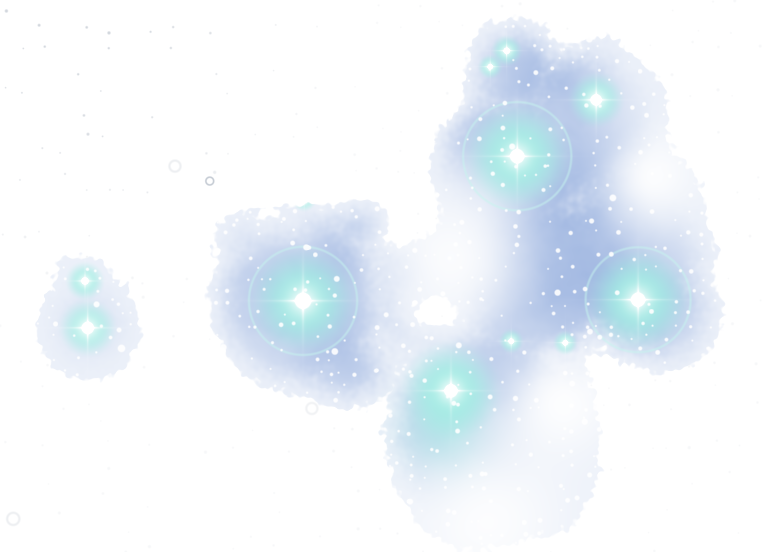
Reproduce this background procedurally as a WebGL 2 fragment shader.

```glsl
#version 300 es
precision highp float;

uniform vec2 u_resolution;
out vec4 fragColor;

const vec3 WHITE = vec3(1.0);
const vec3 DEEP_BLUE = vec3(0.46, 0.59, 0.83);
const vec3 AQUA = vec3(0.63, 0.93, 0.89);
const vec3 DUST = vec3(0.72, 0.75, 0.79);

// Centre, radius, strength
const vec4 BLUES[12] = vec4[](
    vec4(0.98, 0.86, 0.10, 0.75), vec4(0.86, 0.76, 0.08, 0.50),
    vec4(1.07, 0.72, 0.09, 0.70), vec4(1.02, 0.60, 0.10, 0.65),
    vec4(1.04, 0.46, 0.11, 0.80), vec4(1.17, 0.46, 0.12, 0.55),
    vec4(0.54, 0.45, 0.14, 0.70), vec4(0.65, 0.57, 0.07, 0.35),
    vec4(0.79, 0.23, 0.11, 0.45), vec4(0.90, 0.35, 0.08, 0.50),
    vec4(0.16, 0.41, 0.08, 0.15), vec4(0.63, 0.35, 0.08, 0.30));
const vec4 PALES[4] = vec4[](
    vec4(0.82, 0.53, 0.10, 0.80), vec4(1.18, 0.68, 0.08, 0.90),
    vec4(1.02, 0.27, 0.09, 0.90), vec4(0.88, 0.06, 0.14, 0.85));

// Centre, core radius, halo radius
const vec4 STARS[12] = vec4[](
    vec4(0.549, 0.455, 0.017, 0.098), vec4(1.156, 0.457, 0.015, 0.095),
    vec4(0.937, 0.717, 0.015, 0.098), vec4(0.817, 0.292, 0.014, 0.090),
    vec4(0.159, 0.406, 0.013, 0.052), vec4(0.154, 0.491, 0.008, 0.035),
    vec4(1.080, 0.819, 0.012, 0.050), vec4(0.918, 0.908, 0.007, 0.028),
    vec4(0.888, 0.879, 0.006, 0.022), vec4(0.551, 0.639, 0.006, 0.022),
    vec4(0.926, 0.382, 0.006, 0.022), vec4(1.024, 0.379, 0.006, 0.022));

vec2 hash2(vec2 p) {
    p = vec2(dot(p, vec2(127.1, 311.7)), dot(p, vec2(269.5, 183.3)));
    return fract(sin(p) * 43758.5);
}

float gradientNoise(vec2 p) {
    vec2 i = floor(p), f = fract(p), u = f * f * (3.0 - 2.0 * f), e = vec2(1, 0);
    float a = dot(hash2(i) * 2.0 - 1.0, f);
    float b = dot(hash2(i + e) * 2.0 - 1.0, f - e);
    float c = dot(hash2(i + e.yx) * 2.0 - 1.0, f - e.yx);
    float d = dot(hash2(i + 1.0) * 2.0 - 1.0, f - 1.0);
    return mix(mix(a, b, u.x), mix(c, d, u.x), u.y);
}

float fbm(vec2 p) {
    float sum = 0.0, amp = 1.0;
    for (int i = 0; i < 4; i++, amp *= 0.55, p *= 2.1) sum += amp * gradientNoise(p);
    return sum;
}

float ellipse(vec2 p, vec2 centre, vec2 radii) {
    return (length((p - centre) / radii) - 1.0) * min(radii.x, radii.y);
}

float merge(float a, float b) {
    float h = max(0.03 - abs(a - b), 0.0);
    return min(a, b) - h * h / 0.12;
}

float spot(vec2 p, vec4 s) {
    vec2 q = (p - s.xy) / s.z;
    return s.w * exp(-dot(q, q));
}

float ring(vec2 p, vec2 centre, float radius, float width) {
    return 1.0 - smoothstep(0.0, width, abs(length(p - centre) - radius));
}

// Signed distance to the cloud outline
float outline(vec2 p) {
    float d = ellipse(p, vec2(0.161, 0.407), vec2(0.095));
    d = merge(d, ellipse(p, vec2(0.152, 0.49), vec2(0.053, 0.045)));
    d = merge(d, ellipse(p, vec2(0.545, 0.455), vec2(0.165, 0.17)));
    d = merge(d, ellipse(p, vec2(0.46, 0.57), vec2(0.07, 0.05)));
    d = merge(d, ellipse(p, vec2(0.64, 0.59), vec2(0.06, 0.045)));
    d = merge(d, ellipse(p, vec2(0.63, 0.33), vec2(0.10, 0.07)));
    d = merge(d, ellipse(p, vec2(0.80, 0.46), vec2(0.15, 0.11)));
    d = merge(d, ellipse(p, vec2(0.93, 0.87), vec2(0.09, 0.10)));
    d = merge(d, ellipse(p, vec2(1.07, 0.78), vec2(0.14, 0.15)));
    d = merge(d, ellipse(p, vec2(0.93, 0.70), vec2(0.15, 0.15)));
    d = merge(d, ellipse(p, vec2(1.15, 0.55), vec2(0.14, 0.20)));
    d = merge(d, ellipse(p, vec2(1.20, 0.43), vec2(0.11, 0.10)));
    d = merge(d, ellipse(p, vec2(0.96, 0.50), vec2(0.20, 0.16)));
    d = merge(d, ellipse(p, vec2(0.87, 0.22), vec2(0.17, 0.22)));
    d = merge(d, ellipse(p, vec2(1.00, 0.20), vec2(0.09, 0.16)));
    d = max(d, -ellipse(p, vec2(0.79, 0.435), vec2(0.035, 0.025)));
    return max(d, -ellipse(p, vec2(0.49, 0.613), vec2(0.026, 0.012)));
}

// One randomly placed dot in some of the grid cells
float dots(vec2 p, float cell, float chance, float size, float px) {
    vec2 id = floor(p / cell), h = hash2(id), k = hash2(id + 57.0);
    float radius = size * (0.35 + 0.65 * k.y * k.y);
    float d = length(p - (id + 0.2 + 0.6 * h) * cell);
    return step(k.x, chance) * (1.0 - smoothstep(radius - px, radius + px, d));
}

float rays(vec2 q, float core) {
    vec2 a = abs(q), thin = exp(-a / (core * 0.12)), reach = exp(-a / (core * 2.2));
    return thin.y * reach.x + thin.x * reach.y;
}

void main() {
    vec2 p = gl_FragCoord.xy / u_resolution.y;
    float px = 1.0 / u_resolution.y;

    // Ragged cloud body with soft blue depths and pale hollows
    float d = outline(p) + 0.016 * fbm(p * 14.0) + 0.016 * gradientNoise(p * 85.0);
    float mask = 1.0 - smoothstep(-1.5 * px, 1.5 * px, d);
    float blue = 0.0, clear = 1.0;
    for (int i = 0; i < BLUES.length(); i++) blue += spot(p, BLUES[i]);
    for (int i = 0; i < PALES.length(); i++) clear *= 1.0 - spot(p, PALES[i]);
    blue *= (1.0 + 0.45 * fbm(p * 7.0)) * smoothstep(0.01, -0.06, d);
    float density = mask * clear * (0.14 + 0.8 * (1.0 - exp(-blue)));
    vec3 color = mix(WHITE, DEEP_BLUE, density);

    // Aqua halos and thin rings
    float trail = spot(p, vec4(0.80, 0.23, 0.07, 0.5));
    color = mix(color, AQUA, mask * trail);
    for (int i = 0; i < STARS.length(); i++) {
        vec4 s = STARS[i];
        float r = length(p - s.xy) / s.w;
        color = mix(color, AQUA, 0.88 * mask * (1.0 - smoothstep(0.25, 1.1, r)));
        float edge = step(0.093, s.w) * ring(p, s.xy, s.w, 0.004);
        color = mix(color, mix(AQUA, WHITE, 0.4), 0.5 * edge * mask);
    }

    // Scattered sparkles, then bright cores with crossed rays
    float sparkle = dots(p, 0.021, 0.30, 0.0045, px) + dots(p + 3.7, 0.047, 0.35, 0.007, px);
    color = mix(color, WHITE, 0.9 * min(sparkle, 1.0));
    for (int i = 0; i < STARS.length(); i++) {
        vec4 s = STARS[i];
        vec2 q = p - s.xy;
        float core = 1.0 - smoothstep(s.z * 0.55, s.z, length(q));
        float bloom = 0.8 * spot(p, vec4(s.xy, s.z * 1.6, 1.0));
        color = mix(color, WHITE, clamp(core + bloom + rays(q, s.z), 0.0, 1.0));
    }

    // Faint dust and bubbles on the white surround
    float corner = 0.12 + 0.5 * smoothstep(0.6, 0.1, length(p - vec2(0.1, 1.0)));
    float dust = corner * dots(p + 9.1, 0.038, 0.3, 0.003, px);
    dust += 0.8 * ring(p, vec2(0.380, 0.672), 0.007, 0.003);
    dust += 0.25 * ring(p, vec2(0.317, 0.699), 0.010, 0.004);
    dust += 0.25 * ring(p, vec2(0.024, 0.060), 0.011, 0.004);
    dust += 0.2 * ring(p, vec2(0.565, 0.260), 0.010, 0.004);
    color = mix(color, DUST, (1.0 - mask) * min(dust, 1.0));
    fragColor = vec4(color, 1.0);
}
```
